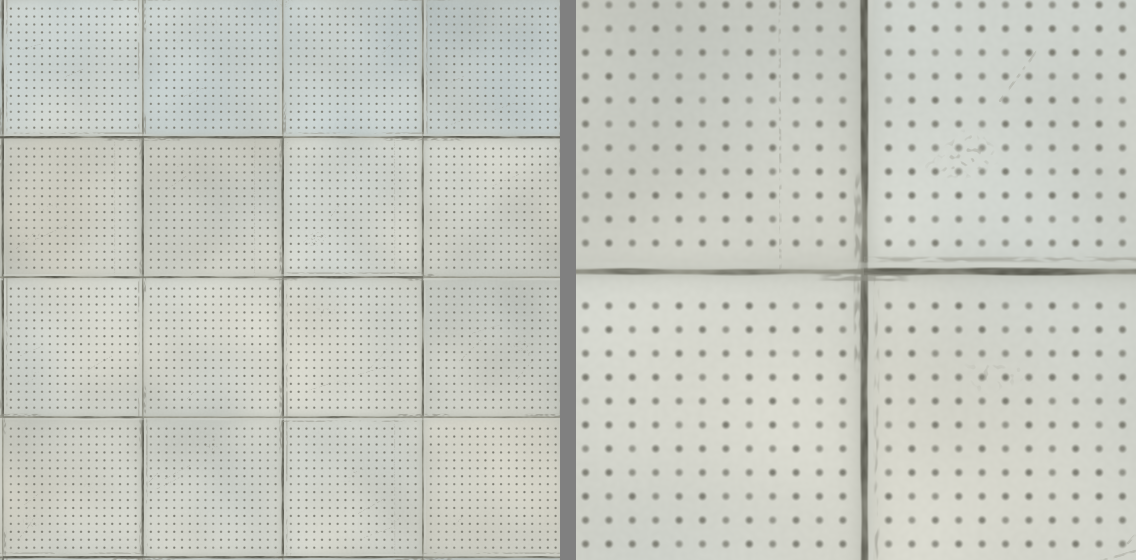
Left: the whole. Right: its middle third, enlarged.
Give the GLSL for this texture, as a three.js fragment shader.

```glsl
// Worn pale perforated panels, four by four, with grimy joints, scuffs and scratches.
varying vec2 vUv;

float hash(vec2 p) {
  vec3 q = fract(vec3(p.xyx) * 0.1031);
  q += dot(q, q.yzx + 33.33);
  return fract((q.x + q.y) * q.z);
}

// Wraps whole cell numbers; the half cell guards against rounding
vec2 wrap(vec2 cell, vec2 period) {
  return floor(mod(cell + 0.5, period));
}

float gradientDot(vec2 cell, vec2 offset, vec2 period) {
  float angle = 6.2832 * hash(wrap(cell, period) + 7.0);
  return dot(vec2(cos(angle), sin(angle)), offset);
}

// Gradient noise that wraps after a whole number of cells, about -0.7 to 0.7
float noise(vec2 p, vec2 period) {
  vec2 i = floor(p), f = fract(p);
  vec2 u = f * f * f * (f * (f * 6.0 - 15.0) + 10.0);
  vec2 e = vec2(1.0, 0.0);
  return mix(
    mix(gradientDot(i, f, period), gradientDot(i + e, f - e, period), u.x),
    mix(gradientDot(i + e.yx, f - e.yx, period), gradientDot(i + 1.0, f - 1.0, period), u.x),
    u.y);
}

// Noise over the panel grid, with a whole number of cells per panel
float panelNoise(vec2 p, vec2 cells) {
  return noise(p * cells, 4.0 * cells);
}

float band(float d, float halfWidth, float aa) {
  return 1.0 - smoothstep(halfWidth - 0.5 * aa, halfWidth + 0.5 * aa, abs(d));
}

float segmentDistance(vec2 p, vec2 a, vec2 b) {
  vec2 ab = b - a;
  return length(p - a - ab * clamp(dot(p - a, ab) / dot(ab, ab), 0.0, 1.0));
}

// One family of joints: q.x runs across them, q.y along them
vec3 addJoints(vec3 color, vec2 q, float seed, float aa) {
  vec2 nearest = floor(q + 0.5);
  vec2 edge = wrap(vec2(nearest.x, floor(q.y)), vec2(4.0));
  vec2 corner = wrap(nearest, vec2(4.0));
  float kind = hash(edge + seed);
  float grime = panelNoise(q + seed, vec2(16.0, 4.0));
  float grain = panelNoise(q + seed, vec2(90.0, 28.0));
  float across = q.x - nearest.x + 0.0015 * panelNoise(q.yy + seed, vec2(4.0));
  float side = kind > 0.4 ? 1.0 : -1.0;

  // Halo of dirt and a chipped pale rim
  color = mix(color, vec3(0.68, 0.69, 0.65), (0.35 + 0.35 * kind) * exp(-abs(across) * 45.0));
  float rim = band(across - side * 0.015, 0.007, 0.009);
  color = mix(color, vec3(0.82, 0.83, 0.80), rim * clamp(0.4 + 0.8 * grime, 0.0, 1.0));

  // Second broken line beside some joints
  float worn = step(0.55, hash(edge + seed + 19.0));
  float trace = band(across - side * 0.029, 0.005, 0.009) * smoothstep(-0.25, 0.35, grain + grime);
  color = mix(color, vec3(0.63, 0.63, 0.59), 0.65 * trace * worn);

  // Dark groove, fading and thickening along its length
  float dark = smoothstep(-0.3, 0.7, 1.3 * grime + kind - 0.4);
  vec3 groove = mix(vec3(0.58, 0.58, 0.53), vec3(0.36, 0.36, 0.32), dark);
  float line = band(across, 0.0052 + 0.0035 * dark, max(aa, 0.007));
  color = mix(color, groove, line * clamp(0.9 + 0.3 * grain, 0.0, 1.0));

  // Rubbed smears reaching out from some crossings
  float reach = 0.06 + 0.2 * hash(corner + seed + 31.0);
  float smear = smoothstep(reach + 0.05, reach, abs(q.y - nearest.y)) * step(0.4, hash(corner + seed + 43.0));
  smear *= band(across + side * 0.013, 0.011, 0.009) * smoothstep(-0.3, 0.3, grain);
  return mix(color, vec3(0.56, 0.56, 0.52), 0.6 * smear);
}

void main() {
  // The grid starts slightly inside the canvas, so every joint is drawn whole
  vec2 p = vUv * 4.0 - 0.02;
  vec2 tile = wrap(floor(p), vec2(4.0));
  vec2 f = fract(p);
  float aa = max(fwidth(p.x), fwidth(p.y));

  // Panel face: cooler top row, warm and cool stains, brightness per panel
  float stain = panelNoise(p, vec2(1.0)) + 0.4 * panelNoise(p + 0.4, vec2(2.0));
  float cool = (tile.y > 2.5 ? 0.85 : 0.22) + 0.5 * stain + 0.25 * (hash(tile + 9.0) - 0.5);
  vec3 color = mix(vec3(0.815, 0.815, 0.773), vec3(0.765, 0.800, 0.793), clamp(cool, -0.1, 1.1));
  color += 0.045 * (hash(tile + 3.0) - 0.5) + 0.06 * panelNoise(p + 0.6, vec2(1.0));
  color += 0.03 * panelNoise(p, vec2(3.0)) + 0.012 * panelNoise(p, vec2(60.0));

  // Perforations: 17 columns by 16 rows per panel
  vec2 pitch = vec2(0.0557, 0.0567), first = vec2(0.0575, 0.068);
  vec2 hole = clamp(floor((f - first) / pitch + 0.5), vec2(0.0), vec2(16.0, 15.0));
  float depth = 0.7 + 0.3 * hash(hole + tile * 17.0);
  float pit = band(length(f - first - hole * pitch), 0.0077, max(aa, 0.011));
  color = mix(color, vec3(0.48, 0.48, 0.44), depth * pit);

  // Scratches, mostly rising to the right
  float grain = panelNoise(p, vec2(64.0));
  for (int i = 0; i < 3; i++) {
    vec2 key = tile + float(i) * 11.0;
    vec2 start = vec2(0.03 + 0.7 * hash(key + 51.0), 0.05 + 0.6 * hash(key + 63.0));
    float angle = 0.25 + 0.7 * hash(key + 77.0);
    vec2 end = start + vec2(cos(angle), sin(angle)) * (0.06 + 0.18 * hash(key + 85.0));
    float scratch = band(segmentDistance(f, start, end), 0.003, aa) * step(0.5, hash(key + 97.0));
    color = mix(color, vec3(0.65, 0.65, 0.61), 0.5 * scratch * smoothstep(-0.2, 0.25, grain));
  }

  // Speckled scuffs and a rare upright crack
  float scuff = smoothstep(0.42, 0.6, panelNoise(p + 0.37, vec2(4.0))) * smoothstep(0.15, 0.4, grain);
  color = mix(color, vec3(0.65, 0.65, 0.61), 0.5 * scuff);
  float crack = band(f.x - 0.8 + 0.003 * stain, 0.003, aa) * step(0.85, hash(tile + 113.0));
  color = mix(color, vec3(0.65, 0.65, 0.61), 0.5 * crack * smoothstep(-0.2, 0.2, grain));

  color = addJoints(color, p, 0.0, aa);
  color = addJoints(color, p.yx, 5.0, aa);
  gl_FragColor = vec4(color, 1.0);
}
```
